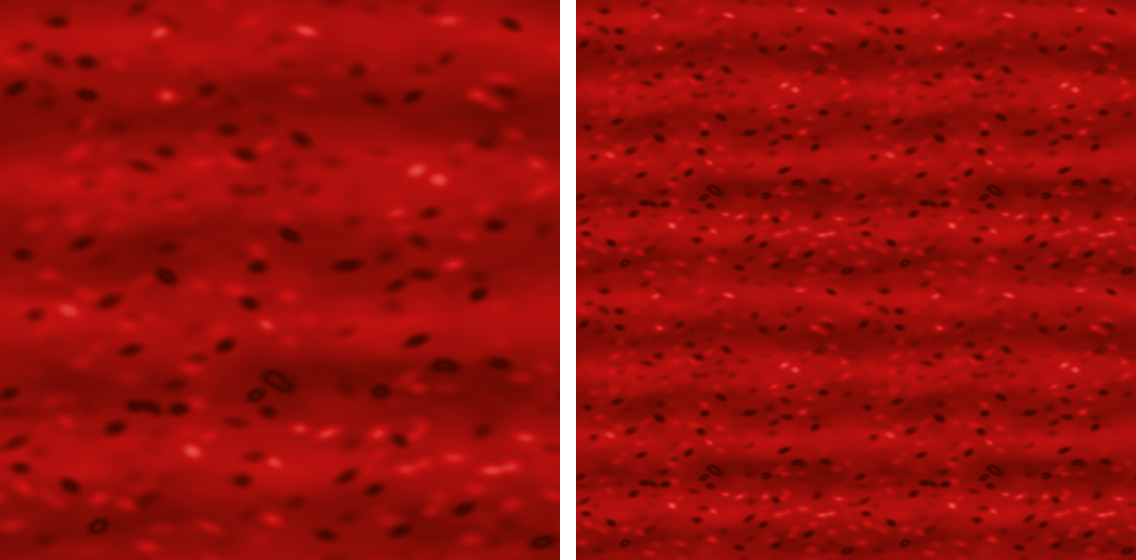
Left: one tile. Right: repeated 2 by 2.
This texture is drawn by a WebGL 2 fragment shader. Its source:

```glsl
#version 300 es
precision highp float;
// Deep red fluid with soft horizontal bands and scattered oval grains.
// Wrapping noise bends the bands; light and dark grains add to one tone,
// which is folded at its low end so the darkest grains become hollow rings.
uniform vec2 u_resolution;
out vec4 fragColor;

const float TAU = 6.2831853;

// Integer hash: four random values in 0..1 for a cell of a given layer
vec4 hash4(vec2 cell, uint layer) {
  uvec4 v = uvec4(uint(cell.x), uint(cell.y), layer, 7u) * 1664525u + 1013904223u;
  for (int i = 0; i < 2; i++) {
    v += v.yzxy * v.wxyz;
    v ^= v >> 16u;
  }
  return vec4(v & 0xffffu) / 65535.0;
}

// Smooth value noise in -1..1 that wraps after a whole number of cells
float wrapNoise(vec2 uv, vec2 cells, uint layer) {
  vec2 p = uv * cells;
  vec2 i = floor(p);
  vec2 f = p - i;
  f = f * f * f * (f * (f * 6.0 - 15.0) + 10.0);
  vec2 lo = mod(i, cells);
  vec2 hi = mod(i + 1.0, cells);
  float bottom = mix(hash4(lo, layer).x, hash4(vec2(hi.x, lo.y), layer).x, f.x);
  float top = mix(hash4(vec2(lo.x, hi.y), layer).x, hash4(hi, layer).x, f.x);
  return mix(bottom, top, f.y) * 2.0 - 1.0;
}

// Sum of tilted oval grains, one per cell, each lighter or darker
float grains(vec2 uv, vec2 cells, uint layer) {
  vec2 home = floor(uv * cells);
  float sum = 0.0;
  for (int y = -1; y <= 1; y++) {
    for (int x = -1; x <= 1; x++) {
      vec2 cell = home + vec2(x, y);
      vec4 rnd = hash4(mod(cell, cells), layer);
      vec4 form = hash4(mod(cell, cells), layer + 1u);
      vec2 d = uv - (cell + rnd.xy) / cells;
      float tilt = (rnd.z - 0.5) * 1.1;
      float c = cos(tilt), s = sin(tilt);
      d = vec2(c * d.x + s * d.y, c * d.y - s * d.x);
      d /= vec2(mix(0.032, 0.048, form.x * form.x), mix(0.019, 0.024, form.y));
      float falloff = max(1.0 - dot(d, d), 0.0);
      float strength = rnd.w * 2.0 - 1.0;
      strength *= strength * strength;
      sum += strength * (strength < 0.0 ? 0.42 : 0.27) * falloff * falloff * falloff;
    }
  }
  return sum;
}

void main() {
  vec2 uv = gl_FragCoord.xy / u_resolution;

  // Four bands, bent and varied along their length
  float bend = 0.022 * wrapNoise(uv, vec2(3.0, 5.0), 11u)
             + 0.010 * wrapNoise(uv, vec2(7.0, 12.0), 12u);
  float depth = 0.09 + 0.03 * wrapNoise(uv, vec2(4.0, 8.0), 13u);
  float tone = 0.595 - depth * cos(TAU * 4.0 * (uv.y + bend - 0.05));

  // Soft mottling, stretched sideways
  tone += 0.045 * wrapNoise(uv, vec2(8.0, 18.0), 14u);
  tone += 0.035 * wrapNoise(uv + vec2(0.013, 0.007), vec2(17.0, 37.0), 15u);

  tone += grains(uv, vec2(20.0, 28.0), 21u);

  // Fold the low end into rings with smooth dark outlines
  float low = tone - 0.25;
  tone = 0.25 + sqrt(low * low + 0.0005);

  // Red ramp, paling towards pink in the strongest lights
  float glow = max(tone - 0.78, 0.0);
  vec3 colour = vec3(tone - 0.3 * glow,
                     0.09 * tone + 1.3 * glow,
                     max(0.17 * tone - 0.065, 0.0) + 1.1 * glow);
  fragColor = vec4(clamp(colour, 0.0, 1.0), 1.0);
}
```
